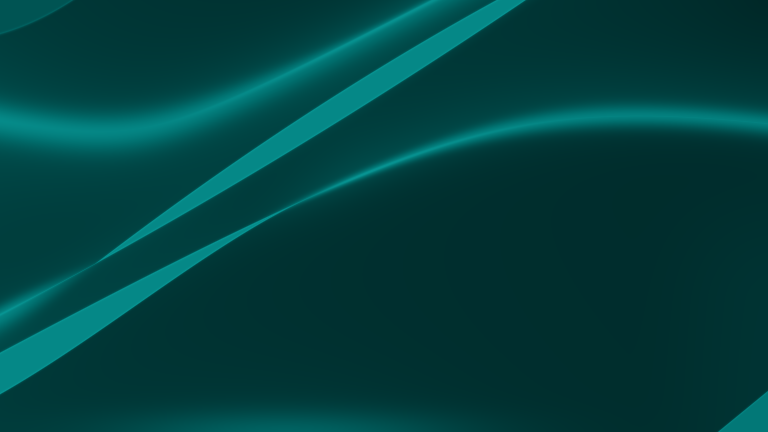
Write a WebGL 1 fragment shader that draws this background.

```glsl
precision highp float;
// Draws glowing teal ribbons and soft light folds sweeping across a dark field.

uniform vec2 u_resolution;

#define BASE_LEVEL 0.178
#define RIBBON_LEVEL 0.535
#define EDGE_LIGHT 0.06
#define UPPER_PINCH 0.22
#define LOWER_PINCH 0.74

// Curve that bends smoothly from one straight slope to another.
float bend(float x, float height, float tilt, float turn, float center, float radius) {
  return height + tilt * x + turn * length(vec2(x - center, radius));
}

// Soft light with its own reach above and below a curve.
float glow(float d, float above, float below) {
  float q = d / (d > 0.0 ? above : below);
  return exp(-q * q);
}

float halo(float d, float above, float below) {
  return exp(-abs(d) / (d > 0.0 ? above : below));
}

float fillBand(float y, float low, float high, float aa) {
  return smoothstep(-aa, aa, y - low) * smoothstep(-aa, aa, high - y);
}

void main() {
  // Height is one unit, so x spans the aspect ratio.
  vec2 p = gl_FragCoord.xy / u_resolution.y;
  float right = u_resolution.x / u_resolution.y;
  float aa = max(0.9 / u_resolution.y, 0.0012);
  float line = 0.0035;

  // Curves of the upper fold and of the two ribbons.
  float foldY = bend(p.x, 0.578, 0.15, 0.38, 0.3175, 0.2);
  float along = p.x - UPPER_PINCH;
  float upperLow = 0.389 + 0.55 * along + 0.063 * along * along;
  float upperHigh = upperLow + max(0.0, 0.18 * along * (1.2 - along));
  float lowerHigh = bend(p.x, 0.681, 0.18, -0.38, 1.21, 0.5);
  float lowerLow = lowerHigh - 0.097 * (1.0 - smoothstep(-0.04, LOWER_PINCH, p.x));

  // Dim ambient light, fading toward the lower middle and the top right.
  float level = BASE_LEVEL;
  level += 0.045 * exp(-p.x * 2.2);
  level += 0.025 * smoothstep(1.45, 1.8, p.x) * (1.0 - smoothstep(0.3, 0.7, p.y));
  level -= 0.035 * exp(-3.5 * distance(p, vec2(right, 1.0)));

  // Upper fold: broad at the left, tightening to a crisp top edge.
  float foldD = p.y - foldY;
  float tighten = smoothstep(0.25, 0.95, p.x);
  float fold = mix(0.20, 0.13, tighten)
    * glow(foldD, mix(0.042, 0.010, tighten), mix(0.048, 0.040, tighten));
  fold += mix(0.12, 0.16, tighten) * halo(foldD, mix(0.10, 0.06, tighten), 0.13);
  fold += 0.09 * tighten * glow(foldD, line, 0.008);
  float aboveRibbon = smoothstep(-0.03, 0.01, p.y - upperLow);
  level += fold * mix(0.35, 1.0, aboveRibbon);

  // Lower fold: a thin line past the pinch that opens into a soft arc.
  float lowerD = p.y - lowerHigh;
  float arc = smoothstep(0.55, 0.85, p.x);
  float open = smoothstep(0.7, 1.45, p.x);
  level += 0.21 * arc * glow(lowerD, mix(0.010, 0.027, open), mix(0.008, 0.027, open));
  level += mix(0.05, 0.12, arc) * halo(lowerD, 0.11, 0.035);
  level += 0.08 * arc * (1.0 - open) * glow(lowerD, line, line);

  // Blurred tail of the upper ribbon.
  float tail = 1.0 - smoothstep(0.0, UPPER_PINCH + 0.06, p.x);
  float upperD = p.y - upperLow;
  level += 0.23 * tail * glow(upperD, 0.010 + 0.012 * tail, 0.010 + 0.030 * tail);
  level += 0.04 * halo(upperD, 0.05, 0.05) * (1.0 - smoothstep(0.2, 1.1, p.x));

  // Light rising from the bottom edge.
  float across = (p.x - 0.67) / 0.40;
  level += exp(-across * across) * (0.14 * glow(p.y, 0.05, 0.05) + 0.06 * halo(p.y, 0.09, 0.09));

  // Solid ribbons with bright rims.
  float upperFill = fillBand(p.y, upperLow, upperHigh, aa);
  float lowerFill = fillBand(p.y, lowerLow, lowerHigh, aa);
  level = mix(level, RIBBON_LEVEL, max(upperFill, lowerFill));
  float upperRim = max(glow(p.y - upperHigh, line, line), glow(upperD, line, line));
  float lowerRim = max(glow(lowerD, line, line), glow(p.y - lowerLow, line, line));
  level += EDGE_LIGHT * (upperRim + lowerRim * (1.0 - arc));

  // Sheets cut off by the top left and bottom right corners.
  float topD = p.y - (0.921 + 0.28 * p.x + 1.1 * p.x * p.x);
  float cornerD = p.y - 0.82 * (p.x - right + 0.116);
  level = mix(level, 0.33, smoothstep(-aa, aa, topD));
  level = mix(level, 0.47, smoothstep(-aa, aa, -cornerD));
  level += EDGE_LIGHT * (glow(topD, line, line) + glow(cornerD, line, line));

  // Map light to teal, with a trace of red in the brightest parts.
  level = min(level, 0.64);
  float red = 0.03 * smoothstep(0.40, 0.62, level);
  gl_FragColor = vec4(red, level, level * 0.99, 1.0);
}
```
